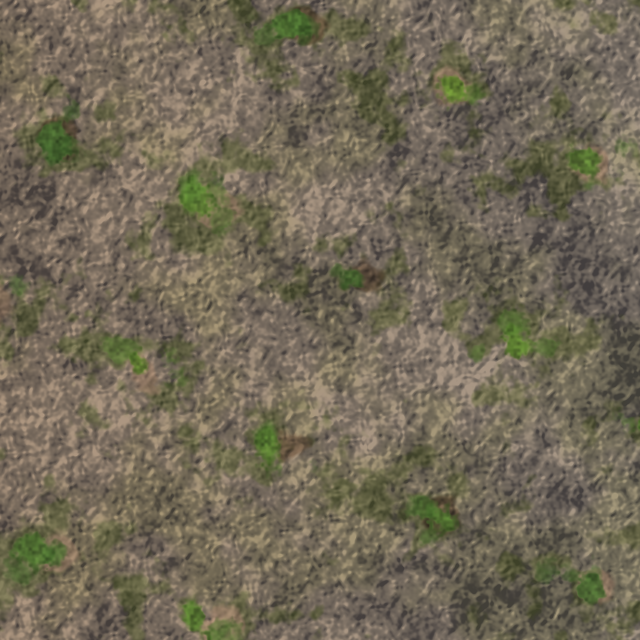
A Shadertoy shader for this texture:

```glsl
// Dry, litter-covered ground from above with rows of small green shrubs.

const vec3 SOIL_DARK   = vec3(0.265, 0.243, 0.238);
const vec3 SOIL_MID    = vec3(0.448, 0.406, 0.366);
const vec3 STRAW       = vec3(0.665, 0.590, 0.515);
const vec3 GRASS_DARK  = vec3(0.240, 0.255, 0.150);
const vec3 GRASS_LIGHT = vec3(0.500, 0.490, 0.345);
const vec3 LEAF_DEEP   = vec3(0.265, 0.405, 0.180);
const vec3 LEAF_BRIGHT = vec3(0.470, 0.640, 0.180);
const vec3 BARE_SAND   = vec3(0.590, 0.485, 0.400);
const vec3 DEAD_BROWN  = vec3(0.270, 0.205, 0.150);
const vec3 OLIVE_CAST  = vec3(0.985, 1.010, 0.915);

const vec2 ROW_STEP    = vec2(0.235, -0.110);  // shrub to shrub along a row
const vec2 ROW_GAP     = vec2(0.120, 0.275);   // row to row
const vec2 ROW_ORIGIN  = vec2(0.560, 0.570);
const float JITTER       = 0.025;
const float LITTER_SCALE = 80.0;
const float PATCH_SCALE  = 6.0;
const float HALO_RADIUS  = 0.082;
const float LIGHT_REACH  = 0.0045;

// Integer hash of a lattice point, two values from 0 to 1
vec2 hash2(vec2 p) {
    uvec2 v = uvec2(ivec2(p)) * 1664525u + 1013904223u;
    v.x += v.y * 1664525u;
    v.y += v.x * 1664525u;
    v ^= v >> 16u;
    v.x += v.y * 1664525u;
    v.y += v.x * 1664525u;
    v ^= v >> 16u;
    return vec2(v & 65535u) / 65535.0;
}

float noise(vec2 p) {
    vec2 i = floor(p), f = fract(p);
    f = f * f * (3.0 - 2.0 * f);
    float low  = mix(hash2(i).x, hash2(i + vec2(1, 0)).x, f.x);
    float high = mix(hash2(i + vec2(0, 1)).x, hash2(i + vec2(1, 1)).x, f.x);
    return mix(low, high, f.y);
}

float fbm(vec2 p) {
    float sum = 0.0, weight = 0.533;
    for (int i = 0; i < 4; i++) {
        sum += weight * noise(p);
        p = mat2(1.6, 1.2, -1.2, 1.6) * p + 17.3;
        weight *= 0.5;
    }
    return sum;
}

// Crumbs and short flakes of dead leaf and straw
float litter(vec2 p) {
    vec2 warp = vec2(noise(p * 50.0), noise(p * 50.0 + 71.0)) - 0.5;
    p += warp * 0.008;
    return 0.5 * noise(mat2(0.9, 0.44, -0.44, 0.9) * p * LITTER_SCALE)
         + 0.5 * noise(mat2(0.6, -0.8, 0.8, 0.6) * p * LITTER_SCALE * 1.9 + 43.0);
}

// Ground brightness: broad patches, litter and its relief
float groundTone(vec2 p) {
    float broad = fbm(p * PATCH_SCALE + 5.0) - 0.5;
    float medium = fbm(p * 26.0 + 31.0) - 0.5;
    float flakes = litter(p);
    float relief = flakes - litter(p + LIGHT_REACH * vec2(0.8, -0.6));
    float grit = noise(p * 210.0) - 0.5;
    return 0.475 + 0.60 * broad + 0.60 * medium + 0.72 * (flakes - 0.5)
         + 0.55 * relief + 0.24 * grit;
}

vec3 groundColor(vec2 p, float tone) {
    vec3 col = mix(SOIL_DARK, SOIL_MID, smoothstep(-0.05, 0.5, tone));
    col = mix(col, STRAW, smoothstep(0.42, 1.0, tone));
    float olive = smoothstep(0.42, 0.66, fbm(p * 9.0 + 90.0) + 0.08 * (p.x - p.y));
    col *= mix(vec3(1.0), OLIVE_CAST, olive);
    return col * mix(vec3(1.025, 1.0, 0.97), vec3(0.98, 1.0, 1.02), clamp(p.x, 0.0, 1.0));
}

// One shrub: grassy halo, bare or dead centre, leafy tufts
vec3 addShrub(vec3 col, vec2 q, vec2 cell, float tone, float ragged, float leaf) {
    vec2 kind = hash2(cell + 211.0);
    float d = length(q * vec2(0.85, 1.2));
    float halo = smoothstep(HALO_RADIUS, 0.012, d + 0.36 * ragged);
    col = mix(col, mix(GRASS_DARK, GRASS_LIGHT, clamp(tone, 0.0, 1.0)), 0.85 * halo);

    float centre = smoothstep(0.036, 0.024, length(q - vec2(0.018, 0.0)) + 0.05 * ragged);
    if (kind.x > 0.6) col = mix(col, BARE_SAND * (0.8 + 0.4 * tone), 0.8 * centre);
    else if (kind.x < 0.3) col = mix(col, DEAD_BROWN * (0.6 + 0.9 * tone), 0.65 * centre);

    for (int i = 0; i < 4; i++) {
        vec2 rnd = hash2(cell * 7.0 + vec2(float(i) * 37.0, 401.0));
        float main = i == 0 ? 1.0 : 0.0;
        vec2 offset = (rnd - 0.5) * mix(vec2(0.13, 0.075), vec2(0.05, 0.02), main);
        float radius = mix(0.008 + 0.010 * rnd.y, 0.021, main);
        float edge = length(q - offset) + 0.06 * ragged + 0.016 * (leaf - 0.5);
        float tuft = smoothstep(radius + 0.006, radius - 0.008, edge);
        vec3 green = mix(LEAF_DEEP, LEAF_BRIGHT, kind.y * (0.5 + 0.5 * main));
        float shade = 0.60 + 0.75 * leaf;
        col = mix(col, green * shade, tuft * mix(0.5, 0.85, main));
    }
    return col;
}

void mainImage(out vec4 fragColor, in vec2 fragCoord) {
    vec2 uv = fragCoord / iResolution.y;
    float tone = groundTone(uv);
    vec3 col = groundColor(uv, tone);
    float ragged = fbm(uv * 24.0 + 50.0) - 0.5;
    float leaf = 0.5 * noise(uv * 110.0 + 13.0) + 0.5 * noise(uv * 190.0);

    // Shrubs on a slanted, jittered planting grid
    mat2 rows = mat2(ROW_STEP, ROW_GAP);
    vec2 nearest = round(inverse(rows) * (uv - ROW_ORIGIN));
    for (int y = -1; y <= 1; y++)
    for (int x = -1; x <= 1; x++) {
        vec2 cell = nearest + vec2(x, y);
        vec2 site = ROW_ORIGIN + rows * cell + JITTER * (hash2(cell + 100.0) - 0.5);
        col = addShrub(col, uv - site, cell, tone, ragged, leaf);
    }
    fragColor = vec4(clamp(col, 0.0, 1.0), 1.0);
}
```
